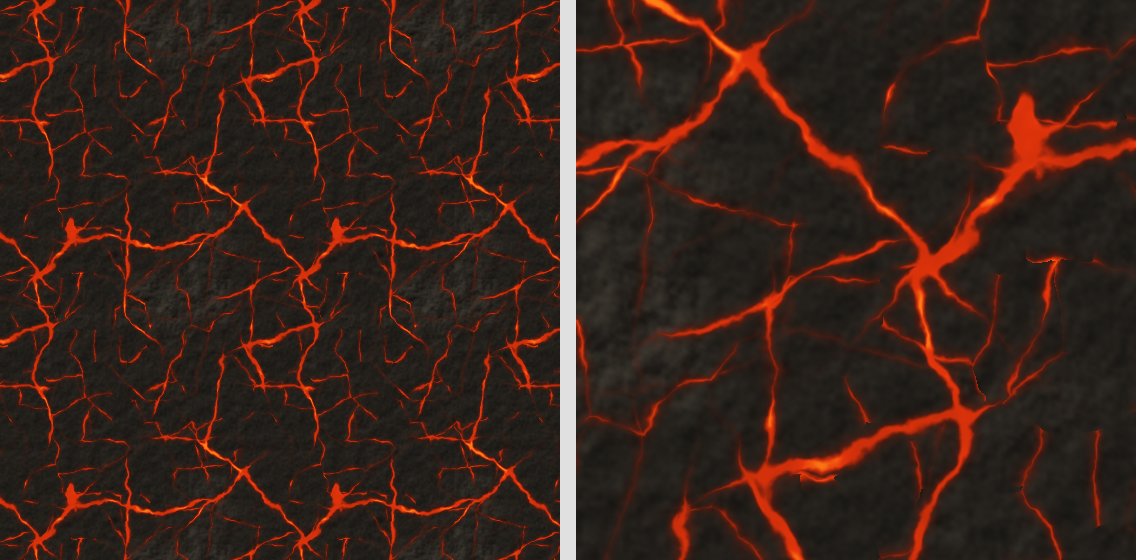
Left, the full canvas; right, a detail of the centre.
This texture is drawn by a Shadertoy shader. Its source:

```glsl
// Tiling dark volcanic rock split by glowing lava cracks, with a molten pool in each tile.

vec2 hash(vec2 p) {
    vec3 q = fract(p.xyx * vec3(.1031, .1030, .0973));
    q += dot(q, q.yzx + 33.33);
    return fract((q.xx + q.yz) * q.zy);
}

// Value noise that repeats every "period" lattice steps
float noise(vec2 p, float period) {
    vec2 i = floor(p), f = fract(p), e = vec2(0, 1);
    f = f * f * (3. - 2. * f);
    float a = hash(mod(i, period) + period).x;
    float b = hash(mod(i + e.yx, period) + period).x;
    float c = hash(mod(i + e.xy, period) + period).x;
    float d = hash(mod(i + e.yy, period) + period).x;
    return mix(mix(a, b, f.x), mix(c, d, f.x), f.y);
}

float fbm(vec2 t, float freq) {
    float sum = 0., amp = .533;
    for (int i = 0; i < 4; i++, amp *= .5, freq *= 2.) sum += amp * noise(t * freq, freq);
    return sum;
}

// Signed offset to the closest copy in a unit tile
float wrap(float x) { return fract(x + .5) - .5; }

float join(float a, float b) {
    float h = max(.012 - abs(a - b), 0.);
    return min(a, b) - h * h / .048;
}

// Vein of limited length, tapering beyond its ends
float vein(float across, float along, float reach, float width) {
    return abs(wrap(across)) - width + .16 * max(abs(wrap(along)) - reach, 0.);
}

// Borders of n by n random cells; only a share of the borders is cracked
float cellCracks(vec2 t, float n, float share, float width) {
    vec2 p = t * n, base = floor(p), nearCell = base, nearOff = vec2(9);
    for (int k = 0; k < 9; k++) {
        vec2 cell = base + vec2(k % 3, k / 3) - 1.;
        vec2 off = cell + hash(mod(cell, n) + n * 7.) - p;
        if (dot(off, off) < dot(nearOff, nearOff)) { nearOff = off; nearCell = cell; }
    }
    float nearId = hash(mod(nearCell, n) + 91.).x, dist = .1;
    for (int k = 0; k < 25; k++) {
        vec2 cell = nearCell + vec2(k % 5, k / 5) - 2.;
        vec2 off = cell + hash(mod(cell, n) + n * 7.) - p, gap = off - nearOff;
        float id = fract(nearId + hash(mod(cell, n) + 91.).x);
        if (dot(gap, gap) > 1e-4 && id < share)
            dist = min(dist, dot(.5 * (off + nearOff), normalize(gap)) / n - width * id / share);
    }
    return dist;
}

// Main veins, the pool and the hairline cracks of one tile
float lava(vec2 t) {
    float x = t.x, y = t.y;
    float d = vein(y - .2 - .015 * sin(18.85 * x), x - .5, .25, .006);
    d = join(d, vein(y - .25 - .94 * wrap(x - .827), x - .827, .08, .008) * .73);
    d = join(d, vein(y - .148 - wrap(x - .217), x - .217, .05, .011) * .71);
    d = join(d, vein(x - .165 - .03 * cos(18.85 * (y - .86)), y - .79, .31, .006));
    float drop = wrap(y - .1);
    float bend = 1. - smoothstep(-.32, -.18, drop);
    d = join(d, vein(x - .48 - .14 * bend, drop, .27, .0045) / (1. + .5 * bend));
    d = join(d, vein(x + y - .225, x - .96, .19, .008) * .71);
    d = join(d, vein(y - .842 - .37 * wrap(x - .065), x - .065, .13, .006));
    d = join(d, vein(y - .66, x - .065, .08, .005));
    d = join(d, vein(x - .96 + .45 * wrap(y - .73), y - .73, .07, .006));
    d = join(d, vein(x - .63 - .5 * wrap(y - .68), y - .68, .09, .004));
    d = join(d, vein(x - .82 - .2 * wrap(y - .6), y - .6, .16, .0035));
    d = join(d, vein(x - .95, y - .91, .11, .0025));
    d = join(d, vein(y - .04 - .45 * wrap(x - .96), x - .96, .12, .003));
    d = join(d, vein(y - .465, x - .69, .09, .003));
    vec2 pool = vec2(wrap(x - .266), wrap(y - .235));
    d = join(d, length(pool * vec2(1. + 6. * pool.y, .5)) - .025);
    float fade = smoothstep(.4, .62, fbm(t + .21, 5.));
    d = min(d, cellCracks(t, 5., .45, .003) + .007 * (1. - fade));
    return min(d, cellCracks(t, 9., .5, .0025) + .009 * fade);
}

void mainImage(out vec4 fragColor, in vec2 fragCoord) {
    vec2 t = fragCoord / iResolution.xy * 2.11;
    float soft = max(.004, 2.11 / iResolution.y);

    // Rock: side-lit grain with paler patches
    float relief = fbm(t + vec2(-.006, .008), 24.) - fbm(t, 24.);
    float patches = smoothstep(.45, .75, fbm(t + .4, 5.));
    float grain = noise(t * 120., 120.) - .5;
    vec3 color = vec3(.135, .124, .107) * (.96 + .25 * patches + (1. + 1.5 * patches) * relief + .2 * grain);

    // Ragged crack outline from a broad and a fine warp
    vec2 warp = .05 * vec2(fbm(t, 7.), fbm(t + .37, 7.)) + .022 * vec2(fbm(t + .1, 26.), fbm(t + .6, 26.));
    float d = lava(t + warp - .036) + .011 * (fbm(t + .13, 24.) - .5);

    // Ember halo, red melt and yellow hot spots
    float heat = fbm(t + .71, 15.);
    color = mix(color, vec3(.46, .105, .04), .85 * exp(-max(d, 0.) / .0045));
    color = mix(color, vec3(.87, .2, .045) * (.8 + .4 * heat), 1. - smoothstep(-soft, soft * .6, d));
    float hot = smoothstep(.54, .7, heat) * (1. - smoothstep(-.006, -.001, d)) * smoothstep(-.016, -.009, d);
    color = mix(color, vec3(1., .6, .09), .75 * hot);
    fragColor = vec4(color, 1.);
}
```
